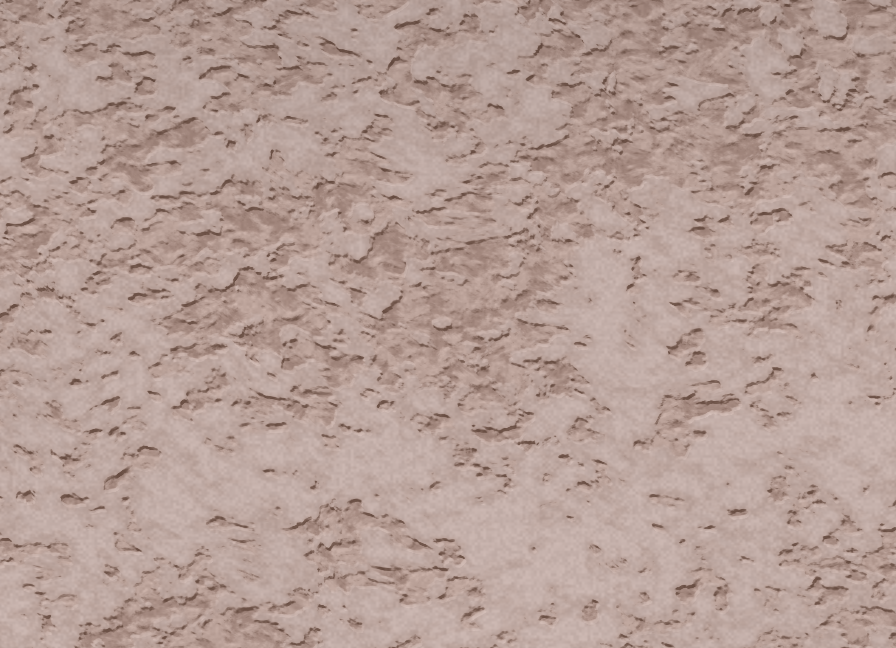
Write a WebGL 1 fragment shader that draws this texture.

```glsl
precision highp float;

uniform vec2 u_resolution;

const vec3 SMOOTH_LIGHT = vec3(0.768, 0.688, 0.665);
const vec3 SMOOTH_DULL = vec3(0.722, 0.632, 0.602);
const vec3 PIT_LIGHT = vec3(0.735, 0.637, 0.602);
const vec3 PIT_DEEP = vec3(0.635, 0.528, 0.49);
const vec3 SHADOW = vec3(0.39, 0.285, 0.24);

const vec2 PATCH_SCALE = vec2(5.2, 6.6);
const vec2 EDGE_SCALE = vec2(32.0, 47.0);
const vec2 LEDGE_SCALE = vec2(50.0, 78.0);
const vec2 SCRATCH_SCALE = vec2(14.0, 130.0);
const float GRAIN_SCALE = 230.0;
const float PATCH_WEIGHT = 0.85;
const float EDGE_WEIGHT = 1.0;
const float COVERAGE = 0.045;       // raises the share of smooth plaster
const float TOP_WEAR = 0.11;        // rougher towards the top
const float EDGE_SOFTNESS = 0.065;
const float LEDGE_HEIGHT = 1.0;
const vec2 TO_LIGHT = vec2(-0.0022, 0.0048);
const float SHADOW_STRENGTH = 0.85;
const float HIGHLIGHT = 0.05;
const float GRAIN = 0.06;

float hash(vec2 cell) {
  return fract(sin(dot(cell, vec2(127.1, 311.7))) * 43758.5453);
}

float noise(vec2 p) {
  vec2 cell = floor(p);
  vec2 f = fract(p);
  f = f * f * (3.0 - 2.0 * f);
  float low = mix(hash(cell), hash(cell + vec2(1.0, 0.0)), f.x);
  float high = mix(hash(cell + vec2(0.0, 1.0)), hash(cell + 1.0), f.x);
  return mix(low, high, f.y);
}

// Layered noise centred on zero, each octave turned a little
float fbm(vec2 p) {
  float sum = 0.0;
  float amplitude = 0.5;
  for (int i = 0; i < 4; i++) {
    sum += amplitude * (noise(p) - 0.5);
    p = mat2(1.94, 0.48, -0.48, 1.94) * p + 17.3;
    amplitude *= 0.52;
  }
  return sum;
}

// Positive on troweled plaster, negative in the rough pits
float plasterLevel(vec2 p) {
  vec2 bend = vec2(noise(p * 9.0 + 31.0), noise(p * 9.0 + 67.0)) - 0.5;
  float patches = fbm((p + 0.05 * bend) * PATCH_SCALE + 5.0);
  float ragged = fbm(p * EDGE_SCALE + 1.5 * bend + 43.0);
  float wear = TOP_WEAR * smoothstep(0.5, 1.0, p.y);
  return PATCH_WEIGHT * patches + EDGE_WEIGHT * ragged + COVERAGE - wear;
}

float smoothMask(float level) {
  return smoothstep(-EDGE_SOFTNESS, EDGE_SOFTNESS, level);
}

float ledges(vec2 p) {
  vec2 bend = vec2(noise(p * 27.0), noise(p * 27.0 + 53.0));
  return fbm(p * LEDGE_SCALE + bend);
}

float elevation(float mask, float ledge) {
  return mix(0.4 + LEDGE_HEIGHT * ledge, 0.8 + 0.14 * ledge, mask);
}

void main() {
  vec2 p = gl_FragCoord.xy / u_resolution.y;
  float level = plasterLevel(p);
  float mask = smoothMask(level);
  float ledge = ledges(p);

  // Drop from the surface on the lit side
  vec2 q = p + TO_LIGHT;
  float drop = elevation(smoothMask(plasterLevel(q)), ledges(q))
             - elevation(mask, ledge);

  // Base colours with faint trowel scratches
  vec2 along = mat2(0.86, 0.5, -0.5, 0.86) * p;
  float scratch = noise(along * SCRATCH_SCALE) - 0.5;
  float polish = smoothstep(0.0, 0.34, level + 0.14 * scratch);
  vec3 plaster = mix(SMOOTH_DULL, SMOOTH_LIGHT, polish);
  vec3 pit = mix(PIT_DEEP, PIT_LIGHT, smoothstep(-0.2, 0.16, ledge));
  vec3 color = mix(pit, plaster, mask);

  // Cast shade below ledges, light on their upper rims
  float shade = smoothstep(0.05, 0.5, drop);
  color = mix(color, SHADOW, SHADOW_STRENGTH * shade);
  color += HIGHLIGHT * smoothstep(0.02, 0.35, -drop);

  // Fine sand and slow change of light
  color += GRAIN * (noise(p * GRAIN_SCALE) - 0.5);
  color *= 1.0 - 0.04 * smoothstep(0.6, 1.0, p.y);
  color += 0.02 * (noise(p * 2.5 + 11.0) - 0.5);
  gl_FragColor = vec4(clamp(color, 0.0, 1.0), 1.0);
}
```
